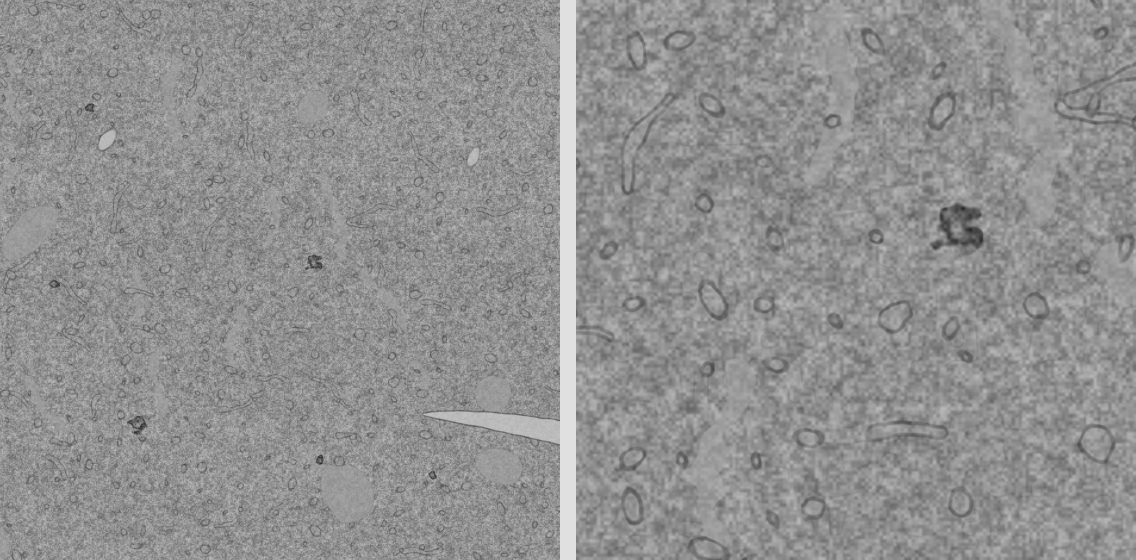
Left: the whole. Right: its middle third, enlarged.
Write a Shadertoy shader that draws this texture.

```glsl
// Grey electron-microscope view of brain tissue: grainy ground, small dark-rimmed
// axons, wavy tubes, pale processes, smooth cell bodies, dark clumps and a vessel.
// Each layer scatters shapes on a jittered grid and paints (tone, grain strength).

const float TAU = 6.2831853;
const float INK_TONE = 0.33;

// Integer hash: three random values in 0..1 per cell and seed
vec3 hash3(vec2 cell, float seed) {
    uvec3 v = uvec3(ivec3(cell, seed)) * 1664525u + 1013904223u;
    v.x += v.y * v.z; v.y += v.z * v.x; v.z += v.x * v.y;
    v ^= v >> 16u;
    v.x += v.y * v.z; v.y += v.z * v.x; v.z += v.x * v.y;
    return vec3(v >> 8u) / 16777216.0;
}

float noise(vec2 p, float seed) {
    vec2 i = floor(p), f = fract(p);
    f = f * f * (3.0 - 2.0 * f);
    float low = mix(hash3(i, seed).x, hash3(i + vec2(1, 0), seed).x, f.x);
    float high = mix(hash3(i + vec2(0, 1), seed).x, hash3(i + vec2(1, 1), seed).x, f.x);
    return mix(low, high, f.y);
}

vec2 rotate(vec2 p, float angle) {
    float c = cos(angle), s = sin(angle);
    return vec2(c * p.x + s * p.y, c * p.y - s * p.x);
}

// Fills a shape given by its signed distance and inks its rim
vec2 paintShape(vec2 surface, float d, vec2 fill, float rim, float ink) {
    float soft = max(0.8 / iResolution.y, 0.0007);
    surface = mix(surface, fill, smoothstep(soft, -soft, d));
    float line = smoothstep(rim + soft, rim - soft, abs(d));
    return mix(surface, vec2(INK_TONE, 0.8), line * ink);
}

// Scattered wobbly ellipses; radius holds the smallest and largest half length
vec2 paintProfiles(vec2 surface, vec2 uv, float cells, float chance,
                   vec2 radius, vec2 fill, float rim, float ink, float seed) {
    vec2 home = floor(uv * cells);
    for (int k = 0; k < 9; k++) {
        vec2 cell = home + vec2(k % 3, k / 3) - 1.0;
        vec3 place = hash3(cell, seed), form = hash3(cell, seed + 1.0);
        if (place.z > chance) continue;
        vec2 p = rotate(uv - (cell + 0.15 + 0.7 * place.xy) / cells, form.x * TAU);
        float size = mix(radius.x, radius.y, form.y * form.y);
        vec2 axes = size * vec2(1.0, mix(0.45, 0.9, form.z));
        float wobble = 0.35 * (noise(p / size * 1.6 + 20.0 * form.xy, seed) - 0.5);
        float d = (length(p / axes) - 1.0 + wobble) * axes.y;
        float broken = ink * mix(0.45, 1.0, noise(uv * 130.0, seed + 2.0));
        surface = paintShape(surface, d, fill, rim, broken);
    }
    return surface;
}

// Scattered bent tubes of uneven width; angles holds the mean and the spread
vec2 paintTubes(vec2 surface, vec2 uv, float cells, float chance, vec2 halfSize,
                vec2 angles, vec2 fill, float ink, float seed) {
    vec2 home = floor(uv * cells);
    for (int k = 0; k < 9; k++) {
        vec2 cell = home + vec2(k % 3, k / 3) - 1.0;
        vec3 place = hash3(cell, seed), form = hash3(cell, seed + 1.0);
        if (place.z > chance) continue;
        float angle = angles.x + angles.y * (form.x - 0.5);
        vec2 p = rotate(uv - (cell + place.xy) / cells, angle);
        float halfLength = halfSize.x * mix(0.4, 1.0, form.y);
        p.y += 0.14 * halfLength * sin(2.5 * p.x / halfLength + form.z * TAU);
        p.y += halfSize.y * (noise(vec2(p.x * 90.0, form.z * 50.0), seed) - 0.5);
        float width = halfSize.y * mix(0.35, 1.3, noise(vec2(p.x * 60.0, form.x * 40.0), seed + 2.0));
        float d = length(vec2(max(abs(p.x) - halfLength, 0.0), p.y)) - width;
        float broken = ink * mix(0.35, 1.0, noise(uv * 110.0, seed + 3.0));
        surface = paintShape(surface, d, fill, 0.0011, broken);
    }
    return surface;
}

// Dark crumbly deposits with ragged edges
vec2 paintClumps(vec2 surface, vec2 uv, float cells, float chance, float seed) {
    vec2 home = floor(uv * cells);
    for (int k = 0; k < 9; k++) {
        vec2 cell = home + vec2(k % 3, k / 3) - 1.0;
        vec3 place = hash3(cell, seed), form = hash3(cell, seed + 1.0);
        if (place.z > chance) continue;
        vec2 p = uv - (cell + 0.2 + 0.6 * place.xy) / cells;
        float size = mix(0.007, 0.018, form.x * form.x);
        float ragged = length(p) / size + 0.9 * (noise(uv * 150.0, seed) - 0.5);
        float mask = smoothstep(1.1, 0.8, ragged) * mix(0.25, 1.0, smoothstep(0.2, 0.7, ragged));
        surface = mix(surface, vec2(0.24, 1.2), mask * 0.85);
    }
    return surface;
}

// One long bright vessel that widens towards the right border
vec2 paintVessel(vec2 surface, vec2 uv) {
    float along = (uv.x - 0.755) / 0.245;
    float t = max(along, 0.0);
    float d = abs(uv.y - 0.26 + 0.033 * pow(t, 1.5)) - 0.022 * sqrt(t);
    d = max(d, -along * 0.245) + 0.002 * (noise(uv * 60.0, 90.0) - 0.5);
    return paintShape(surface, d, vec2(0.73, 0.25), 0.0013, 0.75);
}

// Fine grain in two sizes, centred on zero
float tissueGrain(vec2 uv) {
    return 0.17 * (noise(uv * 470.0, 1.0) - 0.5) + 0.13 * (noise(uv * 210.0, 2.0) - 0.5);
}

// Faint horizontal bands, mottling and thin membranes
float groundTone(vec2 uv) {
    float bands = 0.025 * (noise(uv * vec2(2.0, 13.0), 3.0) - 0.5);
    float mottle = 0.05 * (noise(uv * 85.0, 4.0) - 0.5);
    float ridge = 1.0 - abs(2.0 * noise(uv * 125.0, 5.0) - 1.0);
    return 0.582 + bands + mottle - 0.045 * smoothstep(0.7, 1.0, ridge);
}

void mainImage(out vec4 fragColor, in vec2 fragCoord) {
    vec2 uv = fragCoord / iResolution.y;
    vec2 surface = vec2(groundTone(uv), 1.0);

    // Pale processes, then tubes and axons
    surface = paintTubes(surface, uv, 6.0, 0.4, vec2(0.075, 0.009), vec2(1.75, 0.9), vec2(0.608, 0.5), 0.0, 10.0);
    surface = paintTubes(surface, uv, 9.0, 0.55, vec2(0.045, 0.0045), vec2(0.6, 3.1), vec2(0.585, 0.8), 0.75, 20.0);
    surface = paintProfiles(surface, uv, 26.0, 0.58, vec2(0.0035, 0.011), vec2(0.59, 0.8), 0.0011, 0.85, 30.0);

    // Cell bodies, deposits and bright openings
    surface = paintProfiles(surface, uv, 4.0, 0.5, vec2(0.035, 0.065), vec2(0.603, 0.4), 0.0008, 0.25, 40.0);
    surface = paintClumps(surface, uv, 3.0, 0.55, 50.0);
    surface = paintProfiles(surface, uv, 3.0, 0.25, vec2(0.016, 0.023), vec2(0.72, 0.25), 0.0013, 0.7, 60.0);
    surface = paintVessel(surface, uv);

    float tone = surface.x + surface.y * tissueGrain(uv);
    fragColor = vec4(vec3(tone), 1.0);
}
```
